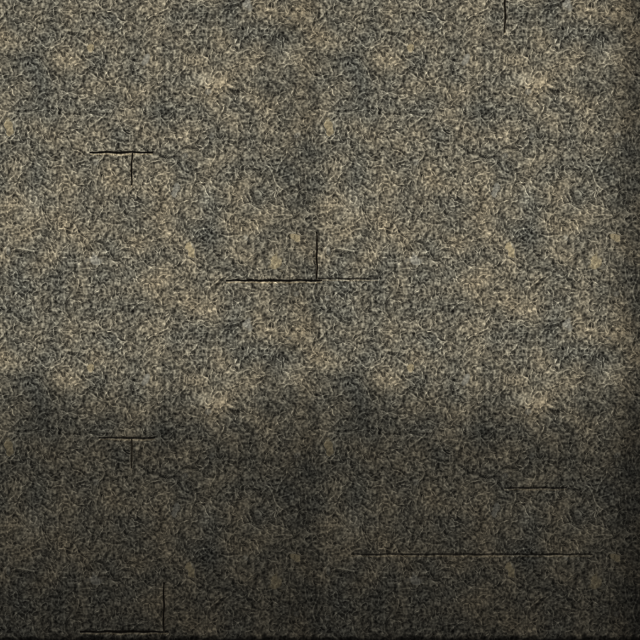
This texture is drawn by a WebGL 1 fragment shader. Its source:

```glsl
precision highp float;
// Weathered fibre board: a square tile of matted strands, grain and pale chips
// repeats twice each way, under a light-to-soot gradient that spans the canvas.
// Thin T-shaped cracks are cut over it with noisy distance-to-segment lines.
uniform vec2 u_resolution;

#define TILES 2.0
#define UPPER_LIGHT 0.455
#define LOWER_LIGHT 0.265
#define GRAIN 0.60
#define STRAND_GAIN 0.46
#define STRAND_SHADOW 0.24
#define STRAND_WIDTH 0.0027
#define CRACK_WIDTH 0.0015
#define BOARD_TINT vec3(1.05, 1.0, 0.86)
#define CHIP_TAN vec3(0.69, 0.63, 0.49)
#define CHIP_GREY vec3(0.60, 0.59, 0.54)

vec2 hash2(vec2 p) {
  vec3 q = fract(p.xyx * vec3(0.1031, 0.1030, 0.0973));
  q += dot(q, q.yzx + 33.33);
  return fract((q.xx + q.yz) * q.zy);
}

float corner(vec2 cell, vec2 offset, float period) {
  float a = 6.2832 * hash2(mod(cell, period) + period).x;
  return dot(vec2(cos(a), sin(a)), offset);
}

// Gradient noise that repeats after "period" cells.
float gradNoise(vec2 t, float period) {
  vec2 p = t * period, i = floor(p), f = p - i;
  vec2 u = f * f * f * (f * (f * 6.0 - 15.0) + 10.0), e = vec2(1.0, 0.0);
  return mix(mix(corner(i, f, period), corner(i + e, f - e, period), u.x),
             mix(corner(i + e.yx, f - e.yx, period), corner(i + 1.0, f - 1.0, period), u.x), u.y);
}

// One bent strand per cell: x is its lit core, y the shadow beside it.
vec2 strands(vec2 t, float n, float width, float pixel) {
  vec2 p = t * n, cell = floor(p), result = vec2(0.0);
  float w = width * n, aa = pixel * n;
  for (int j = -1; j <= 1; j++) {
    for (int i = -1; i <= 1; i++) {
      vec2 c = cell + vec2(float(i), float(j));
      vec2 id = mod(c, n) + n * 3.0;
      vec2 r = hash2(id), s = hash2(id + 71.3);
      vec2 d = p - c - r;
      float a = 3.1416 * s.x, reach = mix(0.35, 0.75, s.y);
      d = vec2(d.x * cos(a) + d.y * sin(a), d.y * cos(a) - d.x * sin(a));
      d.y += (r.x - 0.5) * d.x * d.x + 0.05 * sin(d.x * 7.0 + r.y * 6.28);
      float body = 1.0 - smoothstep(reach * 0.6, reach, abs(d.x));
      float core = 1.0 - smoothstep(max(w - aa, 0.0), w + aa * 0.6, abs(d.y));
      float shade = 1.0 - smoothstep(0.0, w * 3.0 + aa, abs(d.y + w * 2.0));
      result = max(result, body * vec2(core * mix(0.25, 1.0, r.y * r.y), shade));
    }
  }
  return result;
}

// Ragged elliptical chip in tile space.
float chip(vec2 t, vec2 centre, vec2 size, float angle, float rough) {
  vec2 d = fract(t - centre + 0.5) - 0.5;
  float c = cos(angle), s = sin(angle);
  d = vec2(d.x * c + d.y * s, d.y * c - d.x * s) / size;
  return 1.0 - smoothstep(0.65, 1.1, length(d) + rough);
}

float crack(vec2 p, vec2 a, vec2 b, float width, float pixel) {
  vec2 ab = b - a;
  float h = clamp(dot(p - a, ab) / dot(ab, ab), 0.0, 1.0);
  float w = width * (1.0 - 0.7 * abs(2.0 * h - 1.0));
  return 1.0 - smoothstep(max(w - pixel, 0.0), w + pixel, length(p - a - ab * h));
}

// Level crack from left to right, with a stem leaving the joint.
float crackT(vec2 p, vec2 joint, float left, float right, float stem, float pixel) {
  float level = crack(p, vec2(left, joint.y), vec2(right, joint.y), CRACK_WIDTH * 1.2, pixel);
  return max(level, crack(p, joint, joint + vec2(0.0, stem), CRACK_WIDTH, pixel));
}

float allCracks(vec2 p, float pixel) {
  float m = crackT(p, vec2(0.495, 0.562), 0.354, 0.502, 0.075, pixel);
  m = max(m, crackT(p, vec2(0.206, 0.762), 0.141, 0.238, -0.05, pixel));
  m = max(m, 0.8 * crackT(p, vec2(0.206, 0.316), 0.156, 0.241, -0.047, pixel));
  m = max(m, crackT(p, vec2(0.256, 0.013), 0.126, 0.262, 0.077, pixel));
  m = max(m, crack(p, vec2(0.789, 1.02), vec2(0.789, 0.95), CRACK_WIDTH, pixel));
  m = max(m, 0.6 * crack(p, vec2(0.495, 0.565), vec2(0.59, 0.565), CRACK_WIDTH * 0.7, pixel));
  m = max(m, 0.7 * crack(p, vec2(0.55, 0.134), vec2(0.925, 0.134), CRACK_WIDTH * 0.8, pixel));
  return max(m, 0.7 * crack(p, vec2(0.788, 0.238), vec2(0.885, 0.238), CRACK_WIDTH, pixel));
}

void main() {
  vec2 uv = gl_FragCoord.xy / u_resolution;
  float pixel = 1.0 / min(u_resolution.x, u_resolution.y);
  vec2 t = fract(uv * TILES);
  float broad = gradNoise(t, 5.0), patches = gradNoise(t, 13.0), rough = gradNoise(t, 47.0);

  // Light falls off into soot below the middle and along the right edge.
  float light = mix(LOWER_LIGHT, UPPER_LIGHT, smoothstep(0.28, 0.46, uv.y + 0.06 * broad));
  light *= mix(0.75, 1.0, smoothstep(0.0, 0.25, uv.y)) * (1.0 - 0.25 * smoothstep(0.94, 1.0, uv.x));
  light *= 1.0 - 0.12 * smoothstep(0.75, 1.0, t.x);

  // Grain and five sizes of matted strands.
  float v = 0.98 + 0.22 * broad + 0.25 * patches + 0.3 * rough;
  v += GRAIN * (gradNoise(t, 83.0) + gradNoise(t, 131.0));
  float n = 9.0;
  for (int k = 0; k < 5; k++) {
    vec2 s = strands(t, n, STRAND_WIDTH * (1.0 - 0.09 * float(k)), pixel * TILES);
    v = v * (1.0 - STRAND_SHADOW * s.y) + STRAND_GAIN * s.x;
    n = floor(n * 1.62);
  }

  // Pale fluffy tufts, then small scattered chips and the larger ones.
  float edge = rough * 0.9;
  float tuft = chip(t, vec2(0.906, 0.83), vec2(0.045, 0.04), 0.5, edge);
  tuft = max(tuft, chip(t, vec2(0.64, 0.75), vec2(0.06, 0.025), 0.0, edge));
  tuft = max(tuft, chip(t, vec2(0.10, 0.36), vec2(0.025, 0.06), -0.3, edge));
  tuft = max(tuft, chip(t, vec2(0.645, 0.39), vec2(0.018, 0.04), -0.4, edge));
  float grey = chip(t, vec2(0.297, 0.19), vec2(0.024, 0.019), 0.4, edge);
  grey = max(grey, chip(t, vec2(0.456, 0.816), vec2(0.011, 0.020), -0.4, edge));
  grey = max(grey, chip(t, vec2(0.776, 0.985), vec2(0.014, 0.020), 0.0, edge));
  grey = max(grey, chip(t, vec2(0.55, 0.41), vec2(0.011, 0.026), -0.2, edge));
  float tan1 = chip(t, vec2(0.859, 0.178), vec2(0.021, 0.028), 0.3, edge);
  tan1 = max(tan1, chip(t, vec2(0.028, 0.60), vec2(0.014, 0.032), 0.2, edge));
  tan1 = max(tan1, chip(t, vec2(0.594, 0.219), vec2(0.014, 0.022), 0.2, edge));
  tan1 = max(tan1, chip(t, vec2(0.925, 0.257), vec2(0.016, 0.013), 0.0, edge));
  tan1 = max(tan1, chip(t, vec2(0.281, 0.85), vec2(0.013, 0.016), 0.0, edge));
  for (int k = 0; k < 10; k++) {
    vec2 h = hash2(vec2(float(k) * 7.0 + 3.0, 19.0));
    grey = max(grey, 0.6 * chip(t, h, vec2(0.008, 0.012), h.x * 9.0, edge));
  }
  v += 0.26 * tuft;
  vec3 warmth = vec3(0.05, 0.0, -0.05) * (patches + broad);
  vec3 color = light * max(v, 0.12) * (BOARD_TINT + warmth);
  float chipLight = light / UPPER_LIGHT * (0.65 + 0.35 * v);
  color = mix(color, CHIP_GREY * chipLight, grey * 0.7);
  color = mix(color, CHIP_TAN * chipLight, tan1 * 0.8);

  // Cracks with a pale lower lip, and the frayed bottom edge.
  vec2 bent = uv + 0.0016 * vec2(gradNoise(uv, 61.0), gradNoise(uv + 0.37, 53.0));
  float lip = allCracks(bent + vec2(0.0, 0.003), pixel);
  color += vec3(0.20, 0.17, 0.12) * lip * light / UPPER_LIGHT;
  color = mix(color, vec3(0.03, 0.025, 0.02), 0.92 * allCracks(bent, pixel));
  color *= mix(0.35, 1.0, smoothstep(0.0, 0.009, uv.y + 0.006 * rough));
  gl_FragColor = vec4(clamp(color, 0.0, 1.0), 1.0);
}
```
